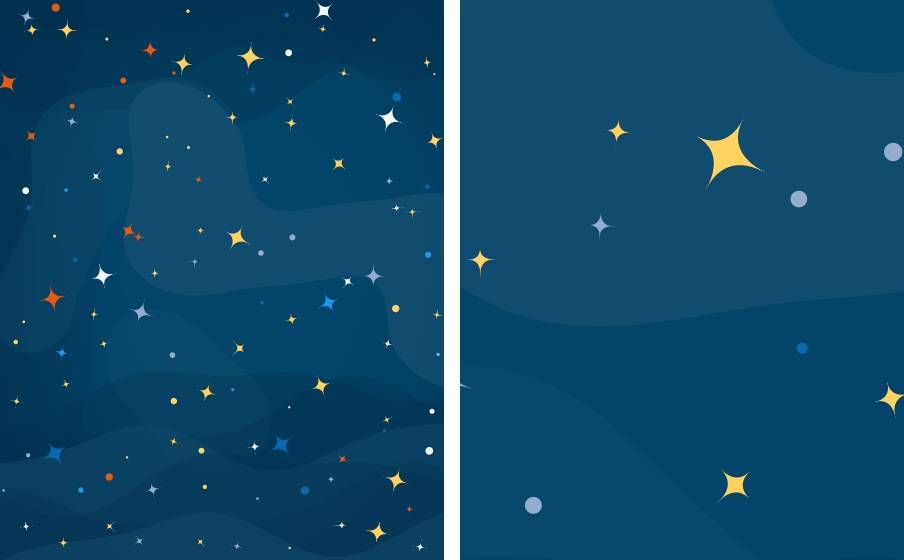
Left, the full canvas; right, a detail of the centre.
This pattern is drawn by a Shadertoy shader. Its source:

```glsl
// Night sky of wavy translucent blue layers with scattered four-pointed stars and dots
#define CELL 0.080        // spacing of the scattered grains
#define DENSITY 0.92      // share of cells that hold a grain
#define STAR_SHARE 0.63   // stars among the grains, the rest are dots
#define STAR_SIZE vec2(0.0075, 0.0260)
#define DOT_SIZE vec2(0.0021, 0.0078)
#define WAVE_HEIGHT 0.038
#define DEEP vec3(0.010, 0.185, 0.300)
#define OCEAN vec3(0.008, 0.265, 0.415)
#define MIST vec3(0.075, 0.310, 0.440)

float pixel;

vec3 hash3(vec2 p) {
    vec3 q = fract(vec3(p.xyx) * vec3(0.1031, 0.1030, 0.0973));
    q += dot(q, q.yxz + 33.33);
    return fract((q.xxy + q.yzz) * q.zyx);
}

float fill(float d) { return clamp(0.5 - d / pixel, 0.0, 1.0); }

float smoothMin(float a, float b, float k) {
    float h = max(k - abs(a - b), 0.0) / k;
    return min(a, b) - h * h * k * 0.25;
}

float capsule(vec2 p, vec2 a, vec2 b, float r) {
    vec2 pa = p - a, ba = b - a;
    return length(pa - ba * clamp(dot(pa, ba) / dot(ba, ba), 0.0, 1.0)) - r;
}

// Concave star: sqrt|x| + sqrt|y| = 1, divided by its gradient
float star(vec2 p, float r) {
    vec2 q = abs(p) / r;
    float f = sqrt(q.x) + sqrt(q.y) - 1.0;
    return r * f / length(0.5 * inversesqrt(max(q, vec2(0.012))));
}

float wave(float x, float seed) {
    return WAVE_HEIGHT * (sin(x * 9.0 + seed * 2.3) + 0.45 * sin(x * 17.0 - seed * 4.1));
}

vec3 grainColor(float h) {
    if (h < 0.36) return vec3(1.00, 0.82, 0.37);  // yellow
    if (h < 0.53) return vec3(0.97, 0.98, 0.98);  // white
    if (h < 0.70) return vec3(0.58, 0.68, 0.81);  // pale blue
    if (h < 0.82) return vec3(0.90, 0.36, 0.06);  // orange
    if (h < 0.90) return vec3(0.13, 0.58, 0.94);  // bright blue
    return vec3(0.03, 0.41, 0.69);                // deep blue
}

vec3 background(vec2 p, float width) {
    vec2 fromCenter = (p - vec2(0.55 * width, 0.52)) / vec2(width, 1.0);
    vec3 col = mix(OCEAN, DEEP, 0.55 * smoothstep(0.25, 0.75, length(fromCenter)));

    // Dark layers along the top and the left side
    for (float i = 0.0; i < 4.0; i++) {
        float top = 0.82 + 0.055 * i + wave(p.x, i + 0.7) - 0.08 * (0.4 - p.x);
        col = mix(col, DEEP, 0.27 * fill(top - p.y));
        float side = 0.16 - 0.045 * i + 0.7 * wave(p.y, i + 4.0);
        col = mix(col, DEEP, 0.16 * fill(p.x - side));
    }

    // Light swirl: smoothly joined capsules on a warped plane
    vec2 w = p + 0.014 * vec2(sin(p.y * 15.0 + 1.0), sin(p.x * 13.0 + 2.0));
    float body = capsule(w, vec2(0.33, 0.75), vec2(0.32, 0.59), 0.100);
    body = smoothMin(body, capsule(w, vec2(0.34, 0.57), vec2(0.80, 0.56), 0.065), 0.10);
    body = smoothMin(body, capsule(w, vec2(0.79, 0.55), vec2(0.79, 0.39), 0.085), 0.08);
    float arm = capsule(w, vec2(0.34, 0.77), vec2(0.15, 0.72), 0.090);
    arm = smoothMin(arm, capsule(w, vec2(0.15, 0.72), vec2(0.07, 0.45), 0.075), 0.08);
    col = mix(col, MIST, 0.30 * fill(arm));
    col = mix(col, MIST, 0.75 * fill(body));
    float lower = capsule(w, vec2(0.30, 0.33), vec2(0.36, 0.27), 0.110);
    col = mix(col, MIST, 0.35 * fill(lower));

    // Alternating dark and light waves toward the bottom
    for (float i = 0.0; i < 6.0; i++) {
        float crest = 0.31 - 0.053 * i + wave(p.x, i * 1.7 + 2.0) + 0.07 * (p.x - 0.4);
        bool light = mod(i, 3.0) == 2.0;
        col = mix(col, light ? MIST : DEEP, (light ? 0.40 : 0.30) * fill(p.y - crest));
    }
    return col;
}

// Stars and dots, jittered in a grid
vec3 grains(vec3 col, vec2 p) {
    vec2 home = floor(p / CELL);
    for (int j = -1; j <= 1; j++)
    for (int i = -1; i <= 1; i++) {
        vec2 cell = home + vec2(i, j);
        vec3 place = hash3(cell + 17.0);
        vec3 kind = hash3(cell + 71.0);
        vec3 pose = hash3(cell + 139.0);
        if (place.z > DENSITY) continue;
        vec2 q = p - (cell + 0.5 + 0.85 * (place.xy - 0.5)) * CELL;
        float d;
        if (kind.x < STAR_SHARE) {
            float angle = 0.7 * (pose.x - 0.5) + (pose.y > 0.72 ? 0.785 : 0.0);
            float c = cos(angle), s = sin(angle);
            q = mat2(c, -s, s, c) * q;
            q *= 1.0 + 0.13 * sign(q) * (2.0 * pose.yz - 1.0);  // uneven arms
            d = star(q, mix(STAR_SIZE.x, STAR_SIZE.y, pow(kind.y, 3.0)));
        } else {
            d = length(q) - mix(DOT_SIZE.x, DOT_SIZE.y, kind.y * kind.y);
        }
        col = mix(col, grainColor(kind.z), fill(d));
    }
    return col;
}

void mainImage(out vec4 fragColor, in vec2 fragCoord) {
    pixel = 1.0 / iResolution.y;
    vec2 p = fragCoord * pixel;
    vec3 col = background(p, iResolution.x * pixel);
    fragColor = vec4(grains(col, p), 1.0);
}
```
